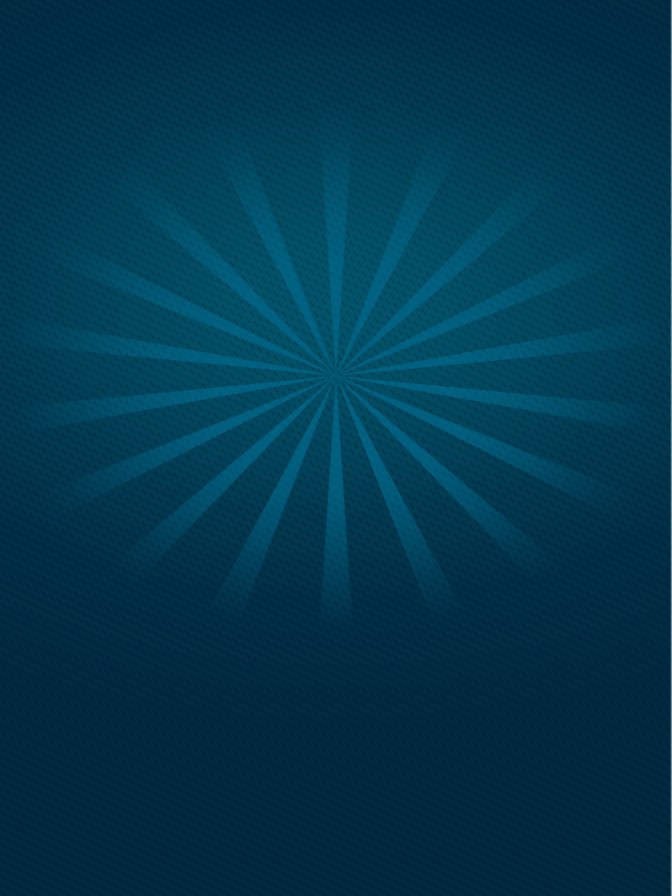
Reproduce this background procedurally as a Shadertoy shader.

```glsl
// Soft mask of diagonal dashes, set in staggered rows that slope downwards
float weave(vec2 q, float blur) {
    q.y += 0.5 * q.x;
    float row = floor(q.y);
    vec2 cell = vec2(fract(q.x + 0.5 * row), q.y - row) - 0.5;
    cell.y -= 0.5 * cell.x;
    vec2 dir = normalize(vec2(0.65, -0.76));
    vec2 nearest = dir * clamp(dot(cell, dir), -0.3, 0.3);
    return 1.0 - smoothstep(0.13 - blur, 0.13 + blur, length(cell - nearest));
}

// Eighteen wedges around the origin, fading outwards
float sunburst(vec2 v, float blur) {
    float sector = radians(20.0);
    float angle = mod(atan(v.x, v.y) + 0.5 * sector, sector) - 0.5 * sector;
    float radius = length(v);
    float edge = radius * (abs(sin(angle)) - 0.051);
    float wedge = 1.0 - smoothstep(-blur, blur, edge);
    return wedge * (1.0 - smoothstep(0.11, 0.41, radius));
}

void mainImage(out vec4 fragColor, in vec2 fragCoord) {
    // Both axes are measured in canvas widths
    vec2 p = fragCoord / iResolution.x;
    float pixel = 1.0 / iResolution.x;

    // Navy ground with a wide teal glow
    vec2 g = (p - vec2(0.5, 0.88)) / vec2(0.57, 0.345);
    float glow = exp(-dot(g, g));
    vec3 navy = vec3(0.0, 0.144, 0.232);
    vec3 teal = vec3(0.0, 0.305, 0.39);
    vec3 color = mix(navy, teal, glow);

    // Rays, stretched sideways
    vec2 v = (p - vec2(0.5, 0.774)) / vec2(1.28, 1.0);
    float rays = sunburst(v, 0.7 * pixel);
    color = mix(color, vec3(0.0, 0.39, 0.52), 0.85 * rays);

    // Woven grain, weaker on the rays
    float dash = weave(p * 84.0, max(0.08, 42.0 * pixel));
    color *= 1.0 + (0.38 - dash) * mix(0.2, 0.06, rays);

    // Pale sliver along the right edge
    float sliver = smoothstep(0.997, 0.9995, p.x);
    color = mix(color, vec3(0.65, 0.75, 0.8), 0.7 * sliver);

    fragColor = vec4(color, 1.0);
}
```
